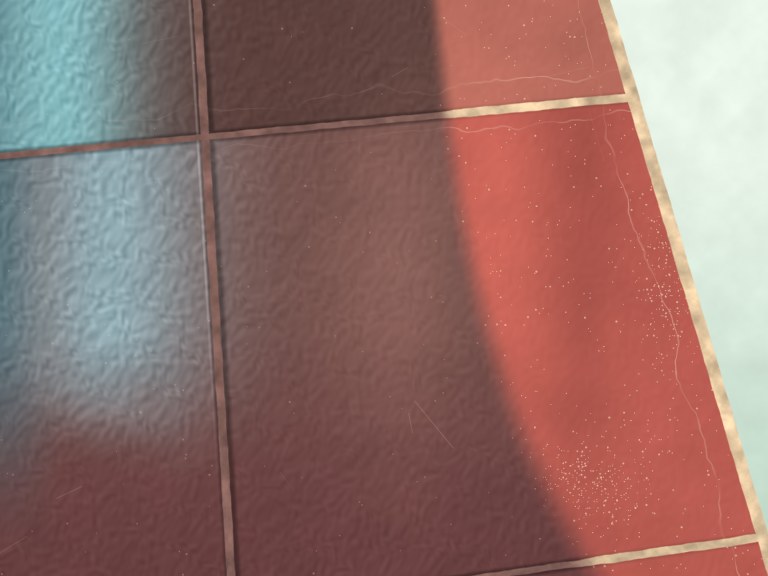
This texture is drawn by a Shadertoy shader. Its source:

```glsl
// Worn red floor tiles in perspective, with glossy sheen, a soft shadow and a pale wall.

const vec3 SHADE_LOW = vec3(0.41, 0.25, 0.25);
const vec3 SHADE_HIGH = vec3(0.46, 0.32, 0.30);
const vec3 SUN_RED = vec3(0.73, 0.36, 0.32);
const vec3 SHEEN_GREY = vec3(0.56, 0.66, 0.69);
const vec3 SHEEN_TEAL = vec3(0.52, 0.73, 0.75);
const vec3 EDGE_BLUE = vec3(0.22, 0.39, 0.44);
const vec3 GROUT_SHADE = vec3(0.53, 0.39, 0.36);
const vec3 GROUT_SUN = vec3(0.90, 0.79, 0.64);
const vec3 WALL_LIGHT = vec3(0.91, 0.96, 0.91);
const vec3 WALL_DIM = vec3(0.77, 0.86, 0.80);
const vec3 DUST = vec3(0.93, 0.80, 0.70);

float hash(vec2 p) {
    vec3 q = fract(vec3(p.xyx) * 0.1031);
    q += dot(q, q.yzx + 33.33);
    return fract((q.x + q.y) * q.z);
}

float noise(vec2 p) {
    vec2 i = floor(p), f = fract(p);
    f = f * f * (3.0 - 2.0 * f);
    return mix(mix(hash(i), hash(i + vec2(1, 0)), f.x),
               mix(hash(i + vec2(0, 1)), hash(i + vec2(1, 1)), f.x), f.y);
}

float fbm(vec2 p) {
    float sum = 0.0, amp = 0.5;
    for (int i = 0; i < 4; i++) {
        sum += amp * noise(p);
        p = p * 2.03 + 17.0;
        amp *= 0.5;
    }
    return sum;
}

float blob(vec2 p, vec2 center, vec2 radius) {
    vec2 q = (p - center) / radius;
    return exp(-dot(q, q));
}

float stroke(float d, float halfWidth, float soft) {
    return 1.0 - smoothstep(halfWidth - soft, halfWidth + soft, abs(d));
}

float segmentDist(vec2 p, vec2 a, vec2 b) {
    vec2 ab = b - a;
    return length(p - a - ab * clamp(dot(p - a, ab) / dot(ab, ab), 0.0, 1.0));
}

// Floor coordinates (xy), where joints lie on integers, and cell size (zw).
vec4 floorGrid(vec2 p) {
    float left = 0.401 - 0.059 * p.y;
    float right = 1.344 - 0.295 * p.y;
    float low = 0.142 * (p.x - 0.851);
    float high = 0.729 + 0.093 * p.x;
    vec2 size = vec2(right - left, high - low);
    return vec4((p - vec2(left, low)) / size, size);
}

// Scattered grains, one candidate per cell.
float specks(vec2 p, float scale, float density, float px) {
    vec2 id = floor(p * scale);
    vec2 center = 0.25 + 0.5 * vec2(hash(id + 3.1), hash(id + 8.7));
    float radius = mix(0.08, 0.24, hash(id + 5.3));
    float d = length(fract(p * scale) - center);
    return step(hash(id), density) * stroke(d, radius, px * scale);
}

float scratches(vec2 p, float px) {
    float sum = 0.0;
    for (int i = 0; i < 18; i++) {
        vec2 k = vec2(i, 4.0);
        vec2 a = vec2(hash(k) * 1.3, hash(k + 11.0));
        float angle = 6.283 * hash(k + 23.0);
        vec2 b = a + (0.03 + 0.09 * hash(k + 31.0)) * vec2(cos(angle), sin(angle));
        sum += stroke(segmentDist(p, a, b), 0.0005, px) * hash(k + 43.0);
    }
    return min(sum, 1.0);
}

vec3 tileColor(vec2 p, vec2 id, float sun) {
    vec3 shade = mix(SHADE_LOW, SHADE_HIGH, smoothstep(0.0, 0.55, p.y));
    shade += vec3(0.08, 0.06, 0.05) * blob(p, vec2(0.69, 0.53), vec2(0.11, 0.36));
    shade *= id.y > 0.5 ? 0.80 : 1.0;
    // Sky reflected in the glaze, shifting from tile to tile
    bool far = id.y > 0.5;
    float gloss = blob(vec2(p.x, 0.0), vec2(far ? 0.10 : 0.19, 0.0), vec2(far ? 0.15 : 0.17, 1.0));
    gloss *= smoothstep(0.16, 0.46, p.y + 0.12 * (fbm(p * 6.0) - 0.5));
    float edge = (1.0 - smoothstep(0.0, 0.12, p.x)) * smoothstep(0.0, 0.5, p.y);
    shade = mix(shade, EDGE_BLUE, 0.75 * edge);
    shade = mix(shade, far ? SHEEN_TEAL : SHEEN_GREY, gloss);
    // Sunlit glaze with a soft darker streak
    vec3 lit = SUN_RED + vec3(0.09, 0.05, 0.04) * blob(p, vec2(0.86, 0.60), vec2(0.10, 0.28));
    lit *= 1.0 - 0.10 * blob(p, vec2(1.01, 0.65), vec2(0.06, 0.45));
    lit = mix(lit, vec3(0.73, 0.48, 0.41), far ? 0.55 : 0.0);
    vec3 color = mix(shade, lit, sun);
    // Orange-peel relief
    vec2 q = p * vec2(120.0, 95.0) + 2.0 * noise(p * 30.0);
    float relief = noise(q) - noise(q + vec2(0.6, -0.6));
    color += relief * (0.035 + 0.15 * gloss * (1.0 - 0.5 * gloss)) * (1.0 - 0.6 * sun);
    return color * (0.95 + 0.10 * fbm(p * 14.0));
}

void mainImage(out vec4 fragColor, in vec2 fragCoord) {
    float px = 1.0 / iResolution.y;
    vec2 p = fragCoord * px;
    vec4 grid = floorGrid(p);
    vec2 id = floor(grid.xy);
    vec2 joint = (grid.xy - round(grid.xy)) * grid.zw;

    // Curved shadow boundary, softer toward the bottom
    float t = 1.0 - p.y;
    float shadowX = 0.755 + 0.10 * t + 0.18 * t * t * t;
    float blur = 0.016 + 0.026 * t;
    float sun = smoothstep(-blur, blur, p.x - shadowX);
    vec3 color = tileColor(p, id, sun);

    // Wear: scratches, hairline cracks and dust
    color = mix(color, DUST, scratches(p, px) * 0.28);
    float wobble = 0.05 * (fbm(p * 12.0) - 0.5);
    float crack = stroke((1.0 - grid.x) * grid.z - 0.055 + wobble, 0.0012, px);
    crack += stroke(joint.y - (id.y > 0.5 ? 0.045 : -0.03) + wobble, 0.0012, px) * step(0.5, grid.y);
    color = mix(color, DUST, min(crack, 1.0) * noise(p * 25.0) * (0.12 + 0.40 * sun));
    float dusty = blob(p, vec2(1.02, 0.16), vec2(0.09, 0.07)) + blob(p, vec2(1.16, 0.52), vec2(0.04, 0.13));
    float grains = specks(p, 150.0, 0.004 + sun * (0.015 + 0.22 * dusty), px);
    grains += specks(p + 3.7, 260.0, sun * (0.01 + 0.15 * dusty), px);
    color = mix(color, DUST, min(grains, 1.0) * (0.35 + 0.45 * sun));

    // Pale wall beyond the last column
    float wall = smoothstep(-px, px, (grid.x - 1.0) * grid.z);
    vec3 plaster = mix(WALL_DIM, WALL_LIGHT, smoothstep(0.1, 0.8, p.y));
    plaster *= 0.96 + 0.08 * fbm(p * 22.0) - 0.08 * scratches(p.yx, px);
    color = mix(color, plaster, wall);

    // Mottled joints with dark rims; cross joints end at the wall
    float border = step(0.5, grid.x);
    float rough = 0.003 * (fbm(p * 45.0) - 0.5);
    float upright = stroke(joint.x + rough, mix(0.0075, 0.011, border), px);
    float across = stroke(joint.y + rough, mix(0.0055, 0.0075, sun), px) * (1.0 - wall);
    float rim = max(stroke(joint.x - 0.003, 0.013, 0.005) * (1.0 - border),
                    stroke(joint.y, 0.010, 0.004) * (1.0 - wall));
    color *= 1.0 - 0.32 * rim * (1.0 - 0.6 * sun);
    color += 0.13 * stroke(joint.x + 0.013, 0.002, 0.002) * (1.0 - border) * smoothstep(0.1, 0.6, p.y);
    vec3 grout = mix(GROUT_SHADE, GROUT_SUN, max(sun, wall));
    grout *= 0.72 + 0.55 * fbm(p * 38.0);
    color = mix(color, grout, max(upright, across));

    fragColor = vec4(clamp(color, 0.0, 1.0), 1.0);
}
```
